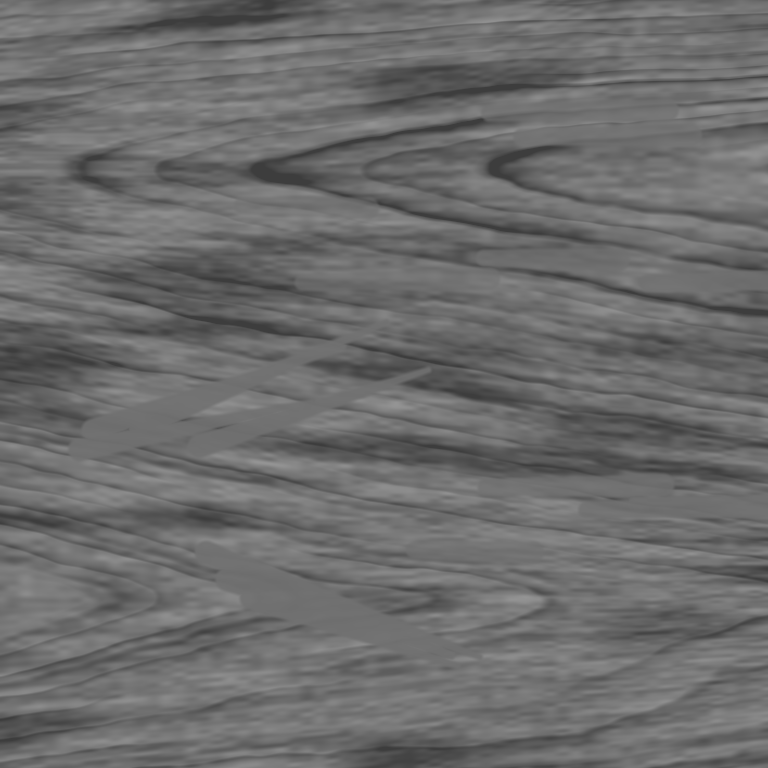
Reproduce this texture procedurally as a WebGL 1 fragment shader.

```glsl
precision highp float;
// Grey wood board: grain lines are contours of a folded, sheared height field,
// which gives two opposing arches; stretched noise adds fibres and dark stains,
// and tapered capsules lay flat smeared strokes over the grain.
uniform vec2 u_resolution;

const float BASE_TONE = 0.477;
const float SMEAR_TONE = 0.442;
const float LINE_DEPTH = 0.22;
const float FINE_LINE_DEPTH = 0.16;
const float STAIN_DEPTH = 0.15;
const float FIBRE_CONTRAST = 0.18;
const float SPECK_CONTRAST = 0.085;
const float RING_COUNT = 18.0;
const float FINE_RING_COUNT = 37.0;
const float GRAIN_SLOPE = 0.17;
const float ARCH_LOW = 0.22;      // height of the arch that opens left
const float ARCH_HIGH = 0.78;     // height of the arch that opens right
const float ARCH_ROUNDING = 0.022;
const float SMEAR_EDGE = 0.003;
const int SMEAR_COUNT = 18;
const float TAU = 6.28319;

float hash(vec2 p) {
  return fract(sin(dot(p, vec2(127.1, 311.7))) * 43758.5453);
}

float noise(vec2 p) {
  vec2 cell = floor(p);
  vec2 f = fract(p);
  f = f * f * (3.0 - 2.0 * f);
  return mix(mix(hash(cell), hash(cell + vec2(1.0, 0.0)), f.x),
             mix(hash(cell + vec2(0.0, 1.0)), hash(cell + vec2(1.0)), f.x), f.y);
}

// Height field whose contours are the growth rings.
float grainHeight(vec2 p) {
  float low = ARCH_LOW + length(vec2(p.y - ARCH_LOW, ARCH_ROUNDING));
  float high = ARCH_HIGH - length(vec2(p.y - ARCH_HIGH, ARCH_ROUNDING));
  float fold = mix(low, high, smoothstep(0.4, 0.6, p.y));
  float edge = smoothstep(0.0, 0.2, min(p.y, 1.0 - p.y));
  float warp = 0.028 * noise(p * vec2(3.0, 5.0) + 4.0)
             + 0.009 * noise(p * vec2(12.0, 22.0))
             + 0.003 * noise(p * vec2(38.0, 50.0));
  return fold + GRAIN_SLOPE * mix(0.35, 1.0, edge) * p.x + warp;
}

// Dark broken lines: one crisp side, one fading side.
float ringLines(float height, float x, float count, float falloff) {
  float ring = height * count;
  float id = floor(ring);
  float f = ring - id;
  float profile = smoothstep(0.0, 0.14, f) * exp(-f * falloff) * (1.0 - f);
  float presence = smoothstep(0.15, 0.6, noise(vec2(x * 3.5, id * 7.3 + count)));
  return 1.7 * profile * presence * mix(0.5, 1.0, hash(vec2(id, count)));
}

// Coverage of a stroke that narrows from one radius to another.
float smear(vec2 p, vec2 start, vec2 along, float r0, float r1) {
  vec2 q = p - start;
  float t = clamp(dot(q, along) / dot(along, along), 0.0, 1.0);
  float d = length(q - along * t) - mix(r0, r1, t);
  return 1.0 - smoothstep(-SMEAR_EDGE, SMEAR_EDGE, d);
}

// Two fans of diagonal strokes on the left, level strokes elsewhere.
float smearCover(vec2 p) {
  float cover = 0.0;
  for (int i = 0; i < SMEAR_COUNT; i++) {
    float n = float(i);
    float a = hash(vec2(n, 1.7));
    float b = hash(vec2(n, 5.3));
    float c = hash(vec2(n, 9.1));
    vec2 start = vec2(0.3 + 0.55 * a, 0.18 + 0.74 * b);
    float angle = 0.08 * (c - 0.5);
    float reach = 0.12 + 0.16 * c;
    vec2 radii = vec2(0.011, 0.015);
    float strength = 0.55 + 0.3 * a;
    if (i < 8) {
      float rising = i < 4 ? 1.0 : 0.0;
      start = mix(vec2(0.12 + 0.22 * a, 0.2 + 0.13 * b),
                  vec2(0.1 + 0.18 * a, 0.38 + 0.1 * b), rising);
      angle = mix(-0.25 - 0.35 * c, 0.05 + 0.6 * c, rising);
      reach = 0.26 + 0.14 * b;
      radii = vec2(0.015, 0.004);
      strength = 0.9;
    }
    vec2 along = reach * vec2(cos(angle), sin(angle));
    cover = max(cover, strength * smear(p, start, along, radii.x, radii.y));
  }
  return cover;
}

void main() {
  vec2 p = gl_FragCoord.xy / u_resolution;
  float height = grainHeight(p);

  // Fibres follow the local tilt of the grain.
  float tilt = cos(TAU * (p.y - 0.5));
  vec2 fibre = vec2(p.x, p.y + 0.1 * (p.x - 0.5) * tilt + 0.012 * noise(p * 5.0));
  float streaks = 0.55 * noise(fibre * vec2(6.0, 85.0))
                + 0.45 * noise(fibre * vec2(14.0, 165.0) + 31.0) - 0.5;
  float specks = noise(fibre * vec2(60.0, 190.0) + 11.0) - 0.5;
  float stains = smoothstep(0.52, 0.85, 0.7 * noise(fibre * vec2(3.5, 19.0) + 2.0)
                                      + 0.3 * noise(fibre * vec2(8.0, 60.0)));

  float tone = BASE_TONE + FIBRE_CONTRAST * streaks + SPECK_CONTRAST * specks;
  tone -= LINE_DEPTH * ringLines(height, p.x, RING_COUNT, 5.5);
  tone -= FINE_LINE_DEPTH * ringLines(height, p.x, FINE_RING_COUNT, 4.0);
  tone -= STAIN_DEPTH * stains;
  tone = mix(tone, SMEAR_TONE, smearCover(p));
  gl_FragColor = vec4(vec3(clamp(tone, 0.24, 0.58)), 1.0);
}
```
